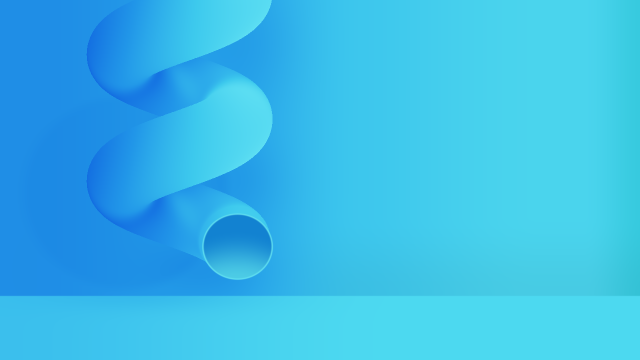
This background is drawn by a Shadertoy shader. Its source:

```glsl
// A glossy blue coil hangs before a softly lit wall above a pale floor.
// The coil is a chain of spheres swept along a helix: the nearest surface
// is found by sampling, then refined by a ternary search and shaded.

const float PI = 3.14159;
const float COIL_START = -2.5 * PI;
const float COIL_END = 2.0 * PI - 0.25;
const int COIL_STEPS = 128;
const float FLOOR_Y = 0.178;
const vec3 DEEP = vec3(0.07, 0.42, 0.88);
const vec3 BLUE = vec3(0.13, 0.59, 0.91);
const vec3 CYAN = vec3(0.24, 0.79, 0.93);
const vec3 PALE = vec3(0.42, 0.91, 0.96);

// Four-colour ramp from shade to light
vec3 ramp(float tone) {
    float k = clamp(tone, 0.0, 1.0) * 3.0;
    vec3 c = mix(DEEP, BLUE, clamp(k, 0.0, 1.0));
    c = mix(c, CYAN, clamp(k - 1.0, 0.0, 1.0));
    return mix(c, PALE, clamp(k - 2.0, 0.0, 1.0));
}

// Soft elliptical spot
float glow(vec2 p, vec2 centre, vec2 size) {
    vec2 q = (p - centre) / size;
    return exp(-dot(q, q));
}

// Helix centre line, with depth in z, and radius in w
vec4 coil(float t) {
    return vec4(0.499 + 0.157 * cos(t), 0.671 - 0.352 * t / (2.0 * PI),
                0.157 * sin(t), 0.101 + 0.005 * sin(t));
}

// Height of the sphere at t above p; below -1 when p lies outside
float coilHeight(vec2 p, float t) {
    vec4 c = coil(t);
    vec2 d = p - c.xy;
    float q = c.w * c.w - dot(d, d);
    return q > 0.0 ? c.z + sqrt(q) : q - 1.0;
}

vec3 wallColor(vec2 p) {
    float x = p.x;
    vec3 c = mix(vec3(0.12, 0.555, 0.90), vec3(0.15, 0.64, 0.915), smoothstep(0.1, 0.65, x));
    c = mix(c, vec3(0.235, 0.775, 0.93), smoothstep(0.6, 1.0, x));
    c = mix(c, vec3(0.29, 0.83, 0.93), smoothstep(0.9, 1.5, x));
    c = mix(c, vec3(0.21, 0.79, 0.87), smoothstep(1.62, 1.8, x));
    // Dim band near the floor
    c *= 1.0 - 0.04 * (1.0 - smoothstep(0.18, 0.40, p.y)) * smoothstep(0.7, 1.0, x);
    // Coil shadow at the left and soft contact shadows
    float shadowRadius = length((p - vec2(0.35, 0.465)) / vec2(0.285, 0.27));
    float shade = 0.18 * (1.0 - smoothstep(0.92, 1.06, shadowRadius));
    shade += 0.35 * glow(p, vec2(0.57, 0.25), vec2(0.15, 0.08));
    shade += 0.25 * glow(p, vec2(0.66, 0.50), vec2(0.12, 0.11));
    shade += 0.20 * glow(p, vec2(0.69, 0.88), vec2(0.13, 0.15));
    return mix(c, vec3(0.07, 0.47, 0.87), shade);
}

vec3 floorColor(vec2 p) {
    vec3 c = mix(vec3(0.23, 0.75, 0.93), vec3(0.30, 0.85, 0.94), smoothstep(0.0, 1.1, p.x));
    return c - vec3(0.04, 0.05, 0.01) * glow(p, vec2(0.45, FLOOR_Y), vec2(0.3, 0.04));
}

// Light from the right, darker on the strands behind
vec3 coilShade(vec2 p, float t, float height) {
    vec4 c = coil(t);
    vec3 n = vec3(p - c.xy, height - c.z) / c.w;
    float back = 1.0 - smoothstep(-0.6, 0.3, sin(t));
    float tone = 0.60 + 0.32 * cos(t) + 0.10 * n.x - 0.15 * n.x * n.x - 0.05 * n.y;
    tone -= 0.28 * back;
    tone += 0.17 * back * glow(vec2(p.x, n.y), vec2(0.48, 0.25), vec2(0.07, 0.4));
    return ramp(tone);
}

// Hollow end of the tube with a thin lit rim
vec3 addOpening(vec3 base, vec2 p, float pixel) {
    vec2 q = (p - vec2(0.660, 0.315)) / vec2(0.098, 0.092);
    float d = (length(q) - 1.0) * 0.095;
    float lit = 1.0 - smoothstep(-1.0, 0.5, q.y + 0.25 * q.x * q.x);
    vec3 inside = mix(vec3(0.07, 0.51, 0.82), vec3(0.30, 0.80, 0.90), lit);
    inside = mix(inside, vec3(0.38, 0.88, 0.94), smoothstep(-0.006, -0.001, d));
    return mix(base, inside, 1.0 - smoothstep(-pixel, pixel, d));
}

vec3 scene(vec2 p, float pixel) {
    vec3 color = mix(floorColor(p), wallColor(p), smoothstep(-pixel, pixel, p.y - FLOOR_Y));
    if (p.x < 0.22 || p.x > 0.78 || p.y < 0.2) return color;
    // Coarse search for the nearest sphere
    float stepT = (COIL_END - COIL_START) / float(COIL_STEPS);
    float bestT = COIL_START, best = -9.0;
    for (int i = 0; i <= COIL_STEPS; i++) {
        float t = COIL_START + float(i) * stepT;
        float h = coilHeight(p, t);
        if (h > best) { best = h; bestT = t; }
    }
    // Refine between the neighbouring samples
    float lo = bestT - stepT, hi = min(bestT + stepT, COIL_END);
    for (int i = 0; i < 12; i++) {
        float a = mix(lo, hi, 0.3333), b = mix(lo, hi, 0.6667);
        if (coilHeight(p, a) > coilHeight(p, b)) hi = b; else lo = a;
    }
    bestT = 0.5 * (lo + hi);
    best = coilHeight(p, bestT);
    if (best > -1.0) color = coilShade(p, bestT, best);
    return addOpening(color, p, pixel);
}

void mainImage(out vec4 fragColor, in vec2 fragCoord) {
    // Four samples per pixel smooth the silhouette
    vec3 sum = vec3(0.0);
    for (int i = 0; i < 4; i++) {
        vec2 offset = vec2(float(i % 2), float(i / 2)) * 0.5 - 0.25;
        sum += scene((fragCoord + offset) / iResolution.y, 0.7 / iResolution.y);
    }
    fragColor = vec4(sum * 0.25, 1.0);
}
```
